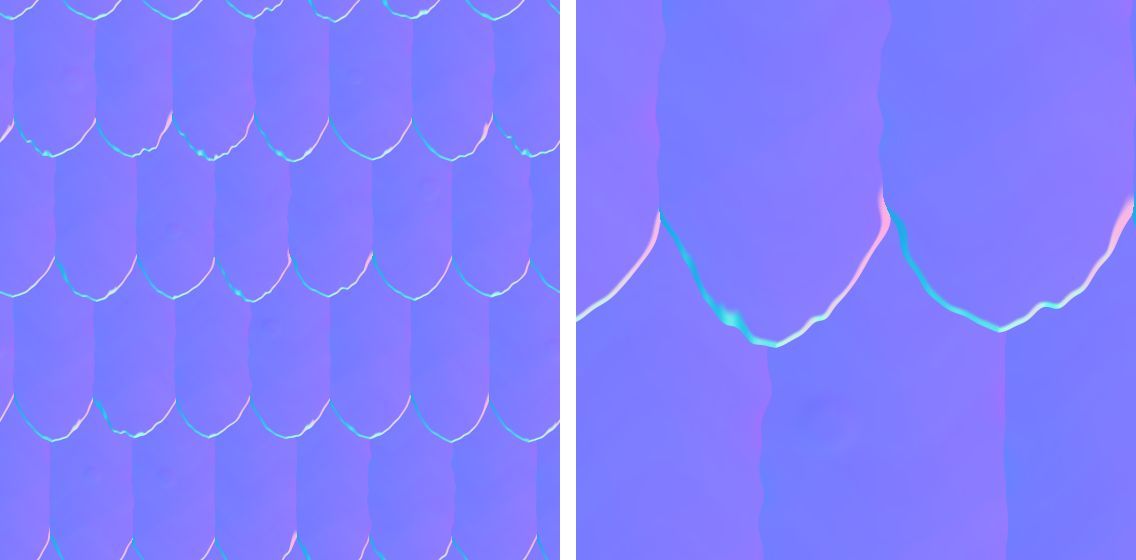
Left: the whole. Right: its middle third, enlarged.
A WebGL 1 fragment shader for this texture map:

```glsl
precision highp float;
// Normal map of overlapping pointed shingles with worn lips and wavy seams.

uniform vec2 u_resolution;

#define TILES vec2(7.0, 4.0)   // repeats across and down
#define ROW_SHIFT 0.80         // vertical phase of the rows
#define TIP 0.055              // tip height inside a row
#define SHOULDER 0.345         // height where neighbouring lips meet
#define JITTER 0.10            // seam position variation
#define LIP_WIDTH 0.0046       // bevel width in canvas units
#define CHIP_WIDTH 0.0075      // extra bevel width where worn
#define TILT 0.075             // sideways lean of each shingle
#define RIPPLE 0.016           // strength of surface unevenness
#define DENT 0.10              // strength of round dents

float hash(vec2 cell, float salt) {
  cell = mod(cell, TILES);
  return fract(sin(dot(cell, vec2(12.99, 78.23)) + salt * 37.72) * 4375.85);
}

// Layered sines, roughly -1 to 1.
float wave(float t, float seed) {
  return 0.5 * (sin(t + seed * 6.28) + 0.6 * sin(2.3 * t + seed * 17.0)
              + 0.4 * sin(4.7 * t + seed * 31.0));
}

// Horizontal position of the wavy seam on the left of a shingle.
float seam(vec2 cell, float y) {
  float wear = hash(cell, 1.0);
  return cell.x + JITTER * (hash(cell, 2.0) - 0.5)
       + mix(0.008, 0.04, wear * wear) * wave(y * 11.0, hash(cell, 3.0));
}

// Lip height from tip (a = 0) to shoulder (a = 1).
float lip(float a, float low, float high, float chip, float seed) {
  return mix(low, high, a * (0.35 + 0.65 * a * a))
       + chip * 4.0 * a * (1.0 - a) * wave(a * 6.0, seed);
}

// Returns the normal in xyz and the signed distance above the lip in w.
vec4 shingle(vec2 p, float row) {
  float aa = 1.0 / u_resolution.y;
  float y = p.y * TILES.y - ROW_SHIFT - row;
  float x = p.x * TILES.x - mix(0.15, 0.66, mod(row, 2.0));

  // Shingle that holds this point, between two seams
  vec2 cell = vec2(floor(x), row);
  if (x < seam(cell, y)) cell.x -= 1.0;
  else if (x >= seam(cell + vec2(1.0, 0.0), y)) cell.x += 1.0;
  vec2 next = cell + vec2(1.0, 0.0);
  float left = seam(cell, y);
  float right = seam(next, y);
  float u = (x - left) / (right - left);

  // Pointed lower lip
  float tipX = mix(left, right, 0.5 + 0.08 * (hash(cell, 4.0) - 0.5));
  bool onRight = x > tipX;
  vec2 corner = onRight ? next : cell;
  float halfWidth = onRight ? right - tipX : tipX - left;
  float a = abs(x - tipX) / halfWidth;
  float low = TIP + 0.04 * (hash(cell, 5.0) - 0.5);
  float high = SHOULDER + 0.04 * (hash(corner, 6.0) - 0.5);
  float seed = hash(cell, onRight ? 7.0 : 8.0);
  float wear = hash(cell, onRight ? 9.0 : 10.0);
  float chip = 0.006 + 0.035 * wear * wear * wear;
  float rise = lip(a + 0.02, low, high, chip, seed) - lip(a - 0.02, low, high, chip, seed);
  float slope = rise / 0.04 / TILES.y * TILES.x / halfWidth;
  float d = (y - lip(a, low, high, chip, seed)) / TILES.y / sqrt(1.0 + slope * slope);

  // Leaning face with soft ripples
  vec2 local = vec2((x - cell.x) / TILES.x, y / TILES.y);
  float id = hash(cell, 11.0);
  vec2 n = vec2(mix(-TILT, TILT, smoothstep(0.0, 1.0, u)), -0.03);
  n.x += RIPPLE * wave(local.x * 50.0 + local.y * 26.0, id);
  n.y += RIPPLE * wave(local.y * 62.0 + 1.5 * sin(local.x * 45.0 + id * 9.0), id + 0.3);

  // Faint diagonal crease across the lower part
  float crease = local.y - 0.6 * local.x - 0.06 - 0.06 * id;
  n.x += 0.03 * (1.0 - smoothstep(-0.004, 0.004, crease));

  // Round dent on some shingles
  vec2 centre = vec2(0.025 + 0.09 * hash(cell, 12.0), 0.11 + 0.13 * hash(cell, 13.0));
  vec2 q = (local - centre) / mix(0.012, 0.022, id);
  float ring = exp(-3.0 * pow(length(q) - 0.8, 2.0) * 3.0);
  n += DENT * step(0.55, hash(cell, 14.0)) * q * vec2(1.0, -1.0) * ring * 0.6;

  // Worn patches along both seams
  float fromLeft = (x - left) / TILES.x;
  float fromRight = (right - x) / TILES.x;
  float patchLeft = smoothstep(-0.2, 0.8, wave(y * 9.0, hash(cell, 15.0)));
  float patchRight = smoothstep(-0.2, 0.8, wave(y * 9.0, hash(next, 16.0)));
  n += vec2(-0.13, 0.06) * patchLeft * exp(-fromLeft / 0.007);
  n += vec2(0.15, -0.06) * (0.25 + patchRight) * exp(-fromRight / 0.007);
  n.x *= smoothstep(-aa, aa, min(fromLeft, fromRight));

  // Steep bevel, wider where the lip is worn
  float worn = smoothstep(0.1, 0.8, wave(a * 5.0, seed + 0.4)) * wear;
  float width = LIP_WIDTH * (onRight ? 0.85 : 1.0) + CHIP_WIDTH * worn;
  float bevel = 1.0 - smoothstep(0.4 * width, width + 0.5 * aa, d);
  float side = clamp((x - tipX) / (TILES.x * 2.0 * aa), -1.0, 1.0);
  vec2 outward = vec2(side * slope, 1.0) / sqrt(1.0 + slope * slope);
  float strength = onRight ? 1.05 : 0.85;
  vec3 face = vec3(n, 1.0);
  vec3 edge = vec3(outward * strength, 1.0 - 0.2 * strength);
  return vec4(mix(face, edge, bevel), d);
}

void main() {
  vec2 p = gl_FragCoord.xy / u_resolution;
  float aa = 0.7 / u_resolution.y;
  float row = floor(p.y * TILES.y - ROW_SHIFT);
  vec4 upper = shingle(p, row);
  vec4 lower = shingle(p, row - 1.0);
  vec3 normal = mix(lower.xyz, upper.xyz, smoothstep(-aa, aa, upper.w));
  gl_FragColor = vec4(clamp(0.5 + 0.5 * normal, 0.0, 1.0), 1.0);
}
```
